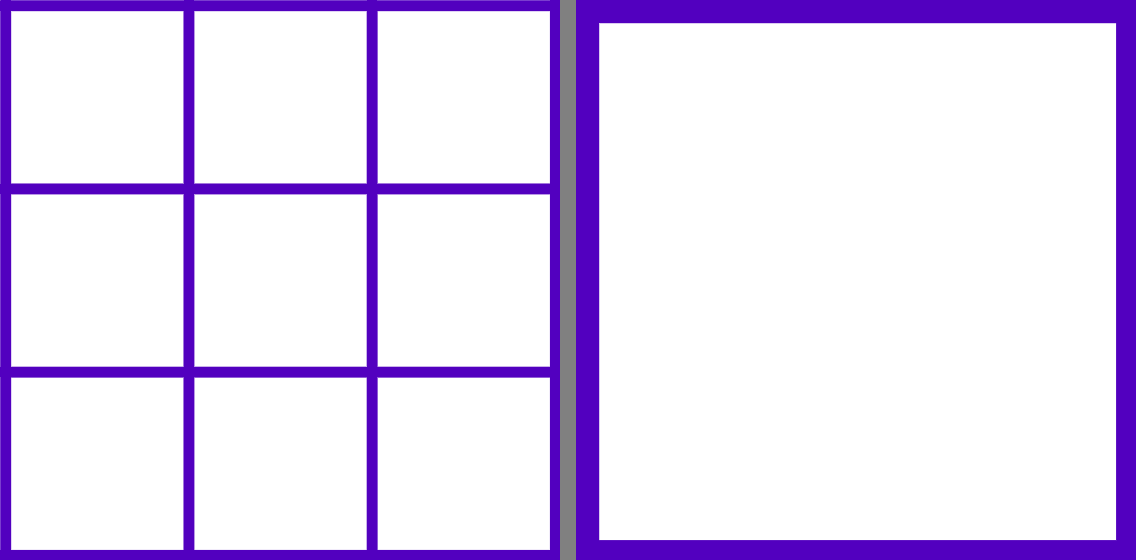
Left, the full canvas; right, a detail of the centre.
A WebGL 1 fragment shader for this pattern:

```glsl
precision highp float;

uniform vec2 u_resolution;

#define CELL_SIZE 0.32719
#define LINE_WIDTH 0.01953
#define GRID_CENTER vec2(0.50098, 0.49902)
#define LINE_COLOR vec3(0.32, 0.0, 0.75)
#define PAPER_COLOR vec3(1.0)

// Distance on each axis to the nearest border between cells
vec2 borderDistance(vec2 uv) {
  vec2 cell = (uv - GRID_CENTER) / CELL_SIZE;
  return abs(fract(cell) - 0.5) * CELL_SIZE;
}

// Share of the pixel covered by a vertical or horizontal line
float gridCoverage(vec2 uv) {
  vec2 edge = borderDistance(uv) - 0.5 * LINE_WIDTH;
  vec2 coverage = clamp(0.5 - edge * u_resolution, 0.0, 1.0);
  return max(coverage.x, coverage.y);
}

void main() {
  vec2 uv = gl_FragCoord.xy / u_resolution;
  vec3 color = mix(PAPER_COLOR, LINE_COLOR, gridCoverage(uv));
  gl_FragColor = vec4(color, 1.0);
}
```
